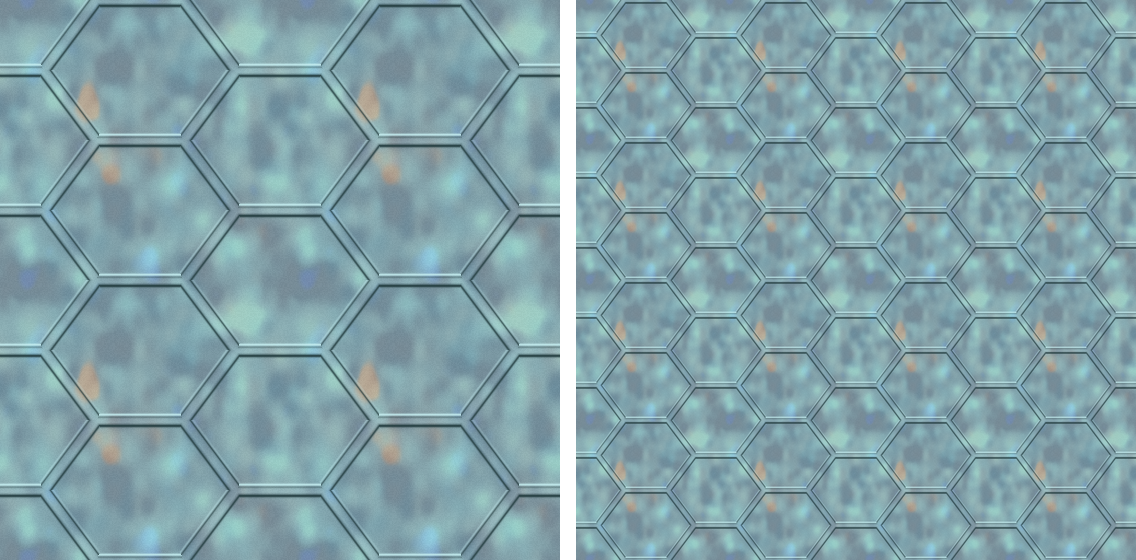
Left, the tile; right, the same tile 2 across and 2 down.
A WebGL 2 fragment shader for this pattern:

```glsl
#version 300 es
precision highp float;
precision highp int;
// Seamless wall of bevelled hexagonal panels in mottled slate and teal glass.

uniform vec2 u_resolution;
out vec4 fragColor;

// Integer hash: three values in 0..1
vec3 hash3(uvec3 v) {
  v = v * 1664525u + 1013904223u;
  v.x += v.y * v.z; v.y += v.z * v.x; v.z += v.x * v.y;
  v ^= v >> 16u;
  v.x += v.y * v.z; v.y += v.z * v.x; v.z += v.x * v.y;
  return vec3(v >> 8u) / 16777216.0;
}

// Cellular noise: soft blobs around scattered points, wrapping after count cells
vec3 blobs(vec2 tile, ivec2 count) {
  vec2 p = tile * vec2(count);
  ivec2 base = ivec2(floor(p));
  vec3 sum = vec3(0.0);
  for (int j = -1; j <= 1; j++)
    for (int i = -1; i <= 1; i++) {
      ivec2 cell = base + ivec2(i, j);
      uvec2 id = uvec2((cell + count) % count);
      vec2 offset = p - vec2(cell) - hash3(uvec3(id, count.x)).xy;
      float falloff = max(0.0, 1.0 - dot(offset, offset));
      sum += (hash3(uvec3(id, count.x + 77)) - 0.5) * falloff * falloff * falloff;
    }
  return sum;
}

// Offset from the nearest panel centre of one of the two staggered lattices
vec2 fromCentre(vec2 uv, vec2 shift) {
  return (fract(uv * vec2(2.0, 4.0) + shift) - 0.5) * vec2(0.5, 0.25);
}

// Distance to the middle of the surrounding frame, positive inside the panel
float panelDepth(vec2 p) {
  p = abs(p);
  return min(0.125 - p.y, 0.1375 - dot(p, vec2(0.8, 0.6)));
}

// Soft line profile, never thinner than a pixel
float line(float x, float width) {
  x /= max(width, 0.8 / min(u_resolution.x, u_resolution.y));
  return exp(-x * x);
}

void main() {
  vec2 uv = gl_FragCoord.xy / u_resolution;

  // Mottling repeats twice in each direction
  vec2 tile = fract(uv * 2.0);
  vec3 mist = 0.5 * blobs(tile, ivec2(4, 3))
            + blobs(tile, ivec2(10, 8))
            + 0.55 * blobs(tile, ivec2(20, 15));
  vec3 slate = vec3(0.45, 0.55, 0.60);
  vec3 teal = vec3(0.55, 0.69, 0.71);
  vec3 pale = vec3(0.62, 0.82, 0.78);
  vec3 color = mix(slate, teal, smoothstep(-0.35, 0.32, mist.x));
  color = mix(color, pale, 0.85 * smoothstep(0.2, 0.7, mist.x));
  color += mist.y * vec3(0.05, -0.01, -0.03);
  color += smoothstep(0.38, 0.8, mist.y) * vec3(0.13, 0.0, -0.08);
  color += smoothstep(0.3, 0.8, mist.z) * vec3(-0.02, 0.0, 0.09);

  // Fine grain
  color += 0.03 * (hash3(uvec3(uvec2(tile * 256.0), 5u)).x - 0.5);

  // Nearest panel and the side of it that faces this point
  vec2 a = fromCentre(uv, vec2(0.0));
  vec2 b = fromCentre(uv, vec2(0.5));
  vec2 p = panelDepth(a) > panelDepth(b) ? a : b;
  float depth = panelDepth(p);
  float edge = depth - 0.0095;
  bool flatSide = 0.125 - abs(p.y) < 0.1375 - dot(abs(p), vec2(0.8, 0.6));

  // Rounded frame bar
  float pixel = 1.0 / min(u_resolution.x, u_resolution.y);
  float bar = 1.0 - smoothstep(-0.0012 - pixel, 0.0012 + pixel, edge);
  float crown = line(depth, 0.006);
  color += bar * (0.07 * crown - 0.03) * vec3(0.9, 1.0, 1.0);

  // Shadow under the upper sides, glint along the lower ones
  float shadow, glint;
  if (p.y > 0.0) {
    shadow = (flatSide ? 0.95 : 0.8) * line(edge - 0.001, flatSide ? 0.0027 : 0.0021);
    glint = 0.12 * line(edge + 0.0055, 0.002);
  } else if (flatSide) {
    shadow = 0.3 * line(edge + 0.0045, 0.0018);
    glint = 0.85 * line(edge, 0.0023);
  } else {
    shadow = (p.x < 0.0 ? 0.7 : 0.55) * line(edge + 0.0003, 0.0016);
    glint = (p.x < 0.0 ? 0.22 : 0.38) * line(edge - 0.0035, 0.0018);
  }
  color = mix(color, vec3(0.78, 0.94, 0.95), glint);
  color = mix(color, vec3(0.13, 0.23, 0.24), shadow);

  fragColor = vec4(clamp(color, 0.0, 1.0), 1.0);
}
```
